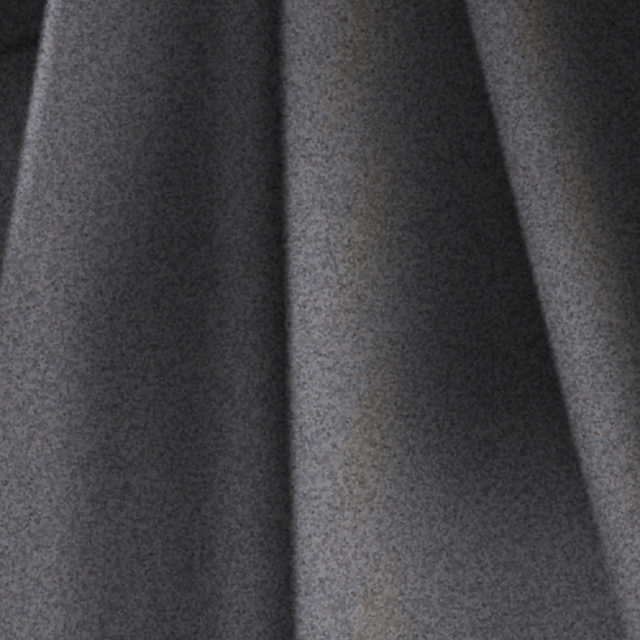
This texture is drawn by a Shadertoy shader. Its source:

```glsl
// Heavy grey cloth hanging in three fanned folds under soft side light.
// Each fold starts at a slanted edge and fades from a lit roll into shadow;
// smooth cellular noise adds the woven grain and sparse dark flecks.

#define SHADOW 0.145
#define LIT 0.43
#define EDGE_SOFT 0.007
#define GRAIN_CELLS 250.0
#define GRAIN_AMOUNT 0.16
#define FLECK_CELLS 105.0
#define FLECK_AMOUNT 0.24
#define COOL_TINT vec3(0.99, 0.975, 1.035)
#define WARM_TINT vec3(1.035, 0.99, 0.955)

vec3 hash3(vec2 p) {
    vec3 q = fract(vec3(p.xyx) * vec3(0.1031, 0.1030, 0.0973));
    q += dot(q, q.yxz + 33.33);
    return fract((q.xxy + q.yzz) * q.zyx);
}

float bell(float x, float width) {
    return exp(-x * x / (width * width));
}

// Blends the random values of nearby cell points: x, y = two grains, z = fleck.
vec3 cellNoise(vec2 p) {
    vec2 cell = floor(p);
    vec2 local = p - cell;
    vec2 sum = vec2(0.0);
    float total = 0.0;
    float fleck = 0.0;
    for (int j = -1; j <= 1; j++) {
        for (int i = -1; i <= 1; i++) {
            vec2 offset = vec2(float(i), float(j));
            vec3 rnd = hash3(cell + offset);
            vec2 toPoint = offset + rnd.xy - local;
            float d2 = dot(toPoint, toPoint);
            float weight = exp(-5.0 * d2);
            sum += weight * (hash3(cell + offset + 71.0).xy - 0.5);
            total += weight;
            fleck = max(fleck, step(0.80, rnd.z) * exp(-14.0 * d2));
        }
    }
    return vec3(sum / total, fleck);
}

// Strip behind the left edge.
float backCloth(vec2 p) {
    float shade = 0.13 + 0.09 * smoothstep(0.0, 0.3, p.y);
    return shade - 0.04 * bell(p.y - 0.08 + 0.3 * p.x, 0.012);
}

// Wide left fold: lit plateau, dark valley, faint second ridge.
float leftFold(vec2 p, float d) {
    float settle = smoothstep(0.0, 0.6, p.y);
    float middle = mix(0.19, 0.125, settle);
    float spread = mix(0.15, 0.065, settle);
    float plateau = 1.0 - smoothstep(middle - spread, middle + spread, p.x);
    float valley = SHADOW + 0.015 + 0.055 * smoothstep(0.35, 1.0, p.y);
    float shade = mix(valley, LIT - 0.04, plateau);
    shade += 0.05 * (1.0 - plateau) * bell(p.x - 0.19, 0.08);
    shade += (0.05 + 0.03 * p.y) * bell(p.x - 0.375, 0.045);
    float rim = bell(d - 0.008, 0.013) * (1.0 - smoothstep(0.2, 0.5, p.y));
    return shade + 0.12 * rim;
}

// Central fold: broad roll that opens and brightens downwards.
float middleFold(vec2 p, float d) {
    float width = 0.145 + 0.025 * p.y + 0.06 * smoothstep(0.6, 1.0, p.y);
    float lift = 0.16 * smoothstep(0.55, 1.0, p.y);
    float peak = LIT - 0.06 + 0.11 * smoothstep(0.0, 0.5, p.y);
    float roll = bell(max(d - 0.015, 0.0), width);
    float shade = mix(SHADOW - 0.01 + lift, peak, roll);
    return shade - 0.05 * bell(d, 0.02);
}

// Right fold: narrow roll drifting down to the right.
float rightFold(vec2 p, float d) {
    float centre = 0.03 + 0.015 * p.y;
    float width = 0.095 - 0.015 * p.y;
    float peak = LIT - 0.09 + 0.08 * smoothstep(0.0, 0.6, p.y);
    float shade = mix(SHADOW - 0.01, peak, bell(d - centre, width));
    return shade - 0.04 * bell(d, 0.02);
}

void mainImage(out vec4 fragColor, in vec2 fragCoord) {
    // p.x runs rightwards, p.y downwards from the top.
    vec2 uv = fragCoord / iResolution.xy;
    vec2 p = vec2(uv.x, 1.0 - uv.y);

    // Signed distances across the three slanted fold edges.
    float dLeft = p.x - (0.074 - 0.165 * p.y);
    float dMiddle = p.x - (0.440 + 0.024 * p.y);
    float dRight = p.x - (0.727 + 0.248 * p.y);

    // Shadow gathers just before each overlapping fold.
    float left = leftFold(p, dLeft) - 0.055 * bell(dMiddle, 0.035);
    float middle = middleFold(p, dMiddle) - 0.02 * bell(dRight, 0.03);
    float shade = mix(backCloth(p), left, smoothstep(-EDGE_SOFT, EDGE_SOFT, dLeft));
    shade = mix(shade, middle, smoothstep(-1.6 * EDGE_SOFT, 1.6 * EDGE_SOFT, dMiddle));
    shade = mix(shade, rightFold(p, dRight), smoothstep(-EDGE_SOFT, EDGE_SOFT, dRight));

    // Cool light on the rolls, warm half-tones beside them.
    float warm = bell(dMiddle - 0.12, 0.05) + bell(dRight - 0.10, 0.035);
    warm *= 0.6 + 0.4 * sin(p.y * 19.0 + 2.0 * sin(p.x * 23.0));
    vec3 color = shade * mix(COOL_TINT, WARM_TINT, clamp(warm, 0.0, 1.0));

    // Woven grain and flecks.
    vec3 grain = cellNoise(p * GRAIN_CELLS);
    float fleck = cellNoise(p * FLECK_CELLS + 19.0).z;
    float strength = 0.06 + shade;
    color += strength * GRAIN_AMOUNT * 2.0 * grain.x;
    color += strength * GRAIN_AMOUNT * 0.5 * grain.y * vec3(1.0, -0.2, -1.0);
    color *= 1.0 - FLECK_AMOUNT * fleck;

    fragColor = vec4(clamp(color, 0.0, 1.0), 1.0);
}
```
